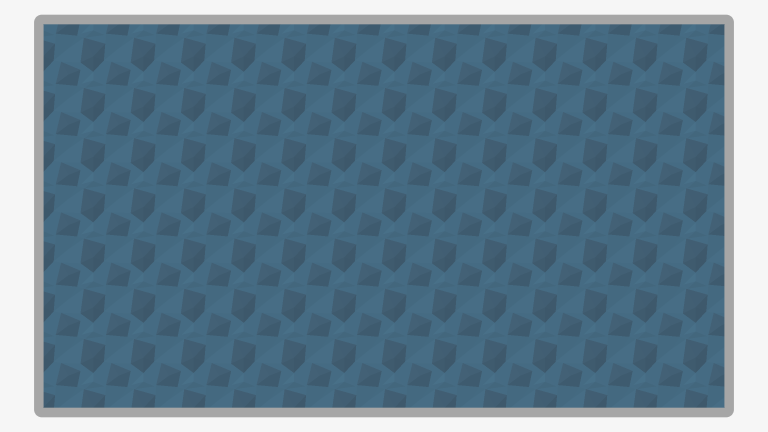
This pattern is drawn by a WebGL 2 fragment shader. Its source:

```glsl
#version 300 es
precision highp float;
// A framed panel of faceted blue gems on a square repeat, about 13.6 by 7.6 cells.
// Each cell holds four fans of triangles around a peak: two dark gems, a pale
// pyramid and a pale hollow. Facets are lit by the direction they face.

uniform vec2 u_resolution;
out vec4 outColor;

// Lengths are in canvas heights, measured from the canvas centre.
const float CELL_SIZE = 0.1162;
const vec2 CELL_ANCHOR = vec2(-0.0921, 0.0208);
const vec2 FRAME_HALF = vec2(0.810, 0.4660);
const vec2 PANEL_HALF = vec2(0.788, 0.4437);
const float FRAME_RADIUS = 0.018;
const int AA_GRID = 3;

const vec3 PAGE_COLOR = vec3(0.965);
const vec3 FRAME_COLOR = vec3(0.65);
const vec3 PALE_BLUE = vec3(0.272, 0.420, 0.512);
const vec3 DARK_BLUE = vec3(0.250, 0.360, 0.438);
const vec2 LIGHT_DIR = vec2(-0.6, 0.8);

// Fan geometry, in units of 1/75 cell; corners run counterclockwise.
const float CELL_UNITS = 75.0;
const int FAN_COUNT = 4;
const vec2 FAN_PEAK[4] = vec2[4](
    vec2(0, 0), vec2(-37, -27), vec2(0, -36), vec2(-37, 12));
const int FAN_START[5] = int[5](0, 5, 9, 13, 20);
const float FAN_DARKNESS[4] = float[4](1.0, 0.85, 0.0, 0.0);
const float FAN_RELIEF[4] = float[4](0.045, 0.045, 0.045, -0.025);
const vec2 CORNERS[20] = vec2[20](
    // large gem
    vec2(-14, 28), vec2(-19, -9), vec2(0, -23), vec2(16, -6), vec2(18, 19),
    // small gem
    vec2(-11, 19), vec2(-19, -14), vec2(13, -17), vec2(18, 7),
    // pyramid
    vec2(0, 13), vec2(-18, -5), vec2(-12, -11), vec2(17, -7),
    // hollow
    vec2(18, -21), vec2(23, 16), vec2(13, 19), vec2(-19, 22),
    vec2(-20, 7), vec2(-22, -18), vec2(-11, -20));

float cross2(vec2 a, vec2 b) {
    return a.x * b.y - a.y * b.x;
}

float roundedBox(vec2 p, vec2 halfSize, float radius) {
    vec2 d = abs(p) - halfSize + radius;
    return length(max(d, 0.0)) + min(max(d.x, d.y), 0.0) - radius;
}

// Colour of the facet that covers a point of the repeating pattern.
vec3 facetColor(vec2 p) {
    vec2 cell = (p - CELL_ANCHOR) / CELL_SIZE;
    for (int fan = 0; fan < FAN_COUNT; fan++) {
        vec2 q = cell - FAN_PEAK[fan] / CELL_UNITS;
        q = (fract(q + 0.5) - 0.5) * CELL_UNITS;
        int first = FAN_START[fan];
        int count = FAN_START[fan + 1] - first;
        for (int i = 0; i < count; i++) {
            vec2 a = CORNERS[first + i];
            vec2 b = CORNERS[first + (i + 1) % count];
            bool inSector = cross2(a, q) >= 0.0 && cross2(q, b) > 0.0;
            if (inSector && cross2(b - a, q - a) >= 0.0) {
                vec2 facing = normalize(vec2(b.y - a.y, a.x - b.x));
                float light = 1.0 + FAN_RELIEF[fan] * dot(facing, LIGHT_DIR);
                return mix(PALE_BLUE, DARK_BLUE, FAN_DARKNESS[fan]) * light;
            }
        }
    }
    return PALE_BLUE;
}

void main() {
    float pixel = 1.0 / u_resolution.y;
    vec2 p = (gl_FragCoord.xy - 0.5 * u_resolution) * pixel;

    // Average a small grid of samples to smooth the facet edges.
    vec3 panel = vec3(0.0);
    for (int y = 0; y < AA_GRID; y++) {
        for (int x = 0; x < AA_GRID; x++) {
            vec2 offset = (vec2(x, y) + 0.5) / float(AA_GRID) - 0.5;
            panel += facetColor(p + offset * pixel);
        }
    }
    panel /= float(AA_GRID * AA_GRID);

    // Lay the frame on the page and the panel inside the frame.
    float frameDist = roundedBox(p, FRAME_HALF, FRAME_RADIUS);
    float panelDist = roundedBox(p, PANEL_HALF, 0.0);
    vec3 color = mix(PAGE_COLOR, FRAME_COLOR, clamp(0.5 - frameDist / pixel, 0.0, 1.0));
    color = mix(color, panel, clamp(0.5 - panelDist / pixel, 0.0, 1.0));
    outColor = vec4(color, 1.0);
}
```
